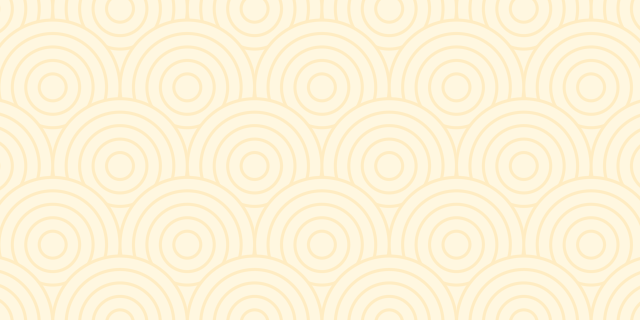
A WebGL 2 fragment shader for this pattern:

```glsl
#version 300 es
precision highp float;

uniform vec2 u_resolution;
out vec4 fragColor;

// Lengths are fractions of the canvas height
#define DISC_RADIUS 0.2103
#define ROW_STEP 0.2458
#define FIRST_CENTRE vec2(0.375, -0.0104)
#define LINE_WIDTH 0.0096
#define RINGS 5.0
#define FULL_RINGS 3.0
#define TOP_ROW 5
#define CREAM vec3(1.0, 0.97, 0.88)
#define SAND vec3(1.0, 0.925, 0.76)

// Offset from the nearest disc centre in a row; odd rows shift by half a disc
vec2 discOffset(vec2 point, int row) {
    float spacing = 2.0 * DISC_RADIUS;
    vec2 offset = point - FIRST_CENTRE;
    offset.x -= DISC_RADIUS * float(row & 1);
    offset.x -= spacing * round(offset.x / spacing);
    offset.y -= ROW_STEP * float(row);
    return offset;
}

// Coverage of the evenly spaced rings; the outer ones stay open at the bottom
float ringCoverage(vec2 offset, float soft) {
    float ringStep = DISC_RADIUS / RINGS;
    float dist = length(offset);
    float ring = clamp(round(dist / ringStep), 1.0, RINGS);
    float edge = abs(dist - ring * ringStep) - 0.5 * LINE_WIDTH;
    bool openBelow = ring > FULL_RINGS && offset.y < -abs(offset.x);
    return openBelow ? 0.0 : 1.0 - smoothstep(-soft, soft, edge);
}

void main() {
    vec2 point = gl_FragCoord.xy / u_resolution.y;
    float soft = 0.75 / u_resolution.y;
    float ink = 0.0;

    // Paint rows from top to bottom so lower discs overlap upper ones
    for (int row = TOP_ROW; row >= 0; row--) {
        vec2 offset = discOffset(point, row);
        float edge = length(offset) - DISC_RADIUS - 0.5 * LINE_WIDTH;
        float disc = 1.0 - smoothstep(-soft, soft, edge);
        // The disc mask already softens the outermost edge
        float rings = edge > -0.5 * LINE_WIDTH && offset.y > -abs(offset.x)
            ? 1.0 : ringCoverage(offset, soft);
        ink = mix(ink, rings, disc);
    }

    fragColor = vec4(mix(CREAM, SAND, ink), 1.0);
}
```
